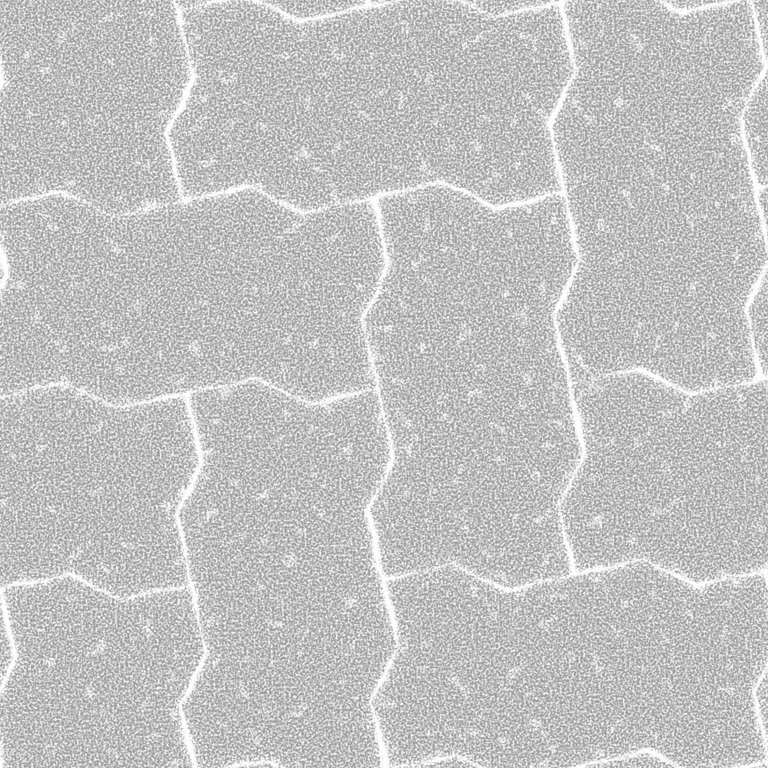
Write a WebGL 1 fragment shader that draws this texture map.

```glsl
precision highp float;
// Interlocking zigzag pavers in a herringbone bond, pale joints and grainy concrete.
uniform vec2 u_resolution;

// Layout, in canvas units with y pointing down
const float CELL = 0.249;                  // half the length of a paver
const float TILT = 0.0235;                 // rotation of the grid, radians
const vec2 ANCHOR = vec2(0.4865, 0.257);   // canvas position of node (2, 1)
const vec2 ANCHOR_NODE = vec2(2.0, 1.0);

// Joints, in cells
const float BEND = 0.365;                  // position of the first bend
const float SWING = 0.07;                  // height of the bends
const float WIDTH_ACROSS = 0.007;          // half width, horizontal joints
const float WIDTH_DOWN = 0.012;            // half width, vertical joints
const float WIDTH_WEAR = 0.016;
const float FILLET = 0.035;
const float WOBBLE = 0.016;
const float RAGGED = 0.008;
const float CRUMBLE = 0.007;
const float SOFTNESS = 0.011;
const float HALO = 0.026;

// Surface
const float GRAIN_SCALE = 79.0;            // grains per cell
const float SPOT_SCALE = 11.0;
const float DARK = 0.61;
const float LIGHT = 0.975;
const float JOINT = 0.99;

vec2 hashGradient(vec2 p) {
  vec3 q = fract(p.xyx * vec3(0.1031, 0.1030, 0.0973));
  q += dot(q, q.yzx + 33.33);
  float angle = 6.2832 * fract((q.x + q.y) * q.z);
  return vec2(cos(angle), sin(angle));
}

float gradientNoise(vec2 p) {
  vec2 i = floor(p);
  vec2 f = p - i;
  vec2 u = f * f * f * (f * (f * 6.0 - 15.0) + 10.0);
  vec2 e = vec2(1.0, 0.0);
  float a = dot(hashGradient(i), f);
  float b = dot(hashGradient(i + e.xy), f - e.xy);
  float c = dot(hashGradient(i + e.yx), f - e.yx);
  float d = dot(hashGradient(i + e.xx), f - e.xx);
  return mix(mix(a, b, u.x), mix(c, d, u.x), u.y);
}

float segmentDistance(vec2 p, vec2 a, vec2 b) {
  vec2 ab = b - a;
  float t = clamp(dot(p - a, ab) / dot(ab, ab), 0.0, 1.0);
  return length(p - a - ab * t);
}

// Distance to one zigzag edge running from (0, 0) to (1, 0)
float zigzagDistance(vec2 p) {
  vec2 first = vec2(BEND, -SWING);
  vec2 second = vec2(1.0 - BEND, SWING);
  float d = segmentDistance(p, vec2(0.0), first);
  d = min(d, segmentDistance(p, first, second));
  return min(d, segmentDistance(p, second, vec2(1.0, 0.0)));
}

float smoothMin(float a, float b) {
  float h = max(FILLET - abs(a - b), 0.0) / FILLET;
  return min(a, b) - h * h * FILLET * 0.25;
}

// Edges crossed by a paver are left out; the bond repeats every four cells
float edgePresent(vec2 node, float phase) {
  return step(1.0, mod(node.x + node.y - phase + 0.5, 4.0));
}

// Signed distance to the joints, negative inside
float jointDistance(vec2 g) {
  vec2 cell = floor(g);
  float d = 1.0;
  for (int k = 0; k < 2; k++) {
    float side = float(k);
    vec2 row = cell + vec2(0.0, side);
    vec2 column = cell + vec2(side, 0.0);
    vec2 q = g - column;
    float across = zigzagDistance(g - row) - WIDTH_ACROSS
      + 1.0 - edgePresent(row, 0.0);
    float down = zigzagDistance(vec2(q.y, -q.x)) - WIDTH_DOWN
      + 1.0 - edgePresent(column, 2.0);
    d = smoothMin(d, smoothMin(across, down));
  }
  return d - WIDTH_WEAR * gradientNoise(g * 4.3 + 17.0);
}

void main() {
  vec2 uv = gl_FragCoord.xy / u_resolution;
  vec2 p = vec2(uv.x, 1.0 - uv.y) - ANCHOR;
  float c = cos(TILT);
  float s = sin(TILT);
  vec2 g = vec2(c * p.x - s * p.y, s * p.x + c * p.y) / CELL + ANCHOR_NODE;
  float pixel = 1.0 / (CELL * min(u_resolution.x, u_resolution.y));

  // Fine grain from two turned layers
  vec2 turned = vec2(0.8 * g.x - 0.6 * g.y, 0.6 * g.x + 0.8 * g.y);
  float grain = gradientNoise(g * GRAIN_SCALE + 400.0)
    + 0.6 * gradientNoise(turned * GRAIN_SCALE * 1.23 + 600.0);

  // Joints with wavering, crumbled edges, and pale dust beside them
  vec2 wobble = vec2(gradientNoise(g * 7.0 + 31.0), gradientNoise(g * 7.0 + 57.0));
  float d = jointDistance(g + WOBBLE * wobble);
  d += RAGGED * gradientNoise(g * 26.0 + 80.0) - CRUMBLE * grain;
  float halo = exp(-max(d, 0.0) / HALO);

  // Clusters of pale specks
  float spotField = gradientNoise(turned * SPOT_SCALE + 140.0)
    + 0.5 * gradientNoise(g * SPOT_SCALE * 2.3 + 210.0);
  float spots = smoothstep(0.22, 0.7, spotField);

  float lift = 0.4 * spots + 0.25 * halo;
  float stone = mix(DARK, LIGHT, smoothstep(-0.53, 0.82, grain + lift));
  float edge = max(pixel, SOFTNESS);
  float joint = 1.0 - smoothstep(-edge, edge, d);
  gl_FragColor = vec4(vec3(mix(stone, JOINT, joint)), 1.0);
}
```
